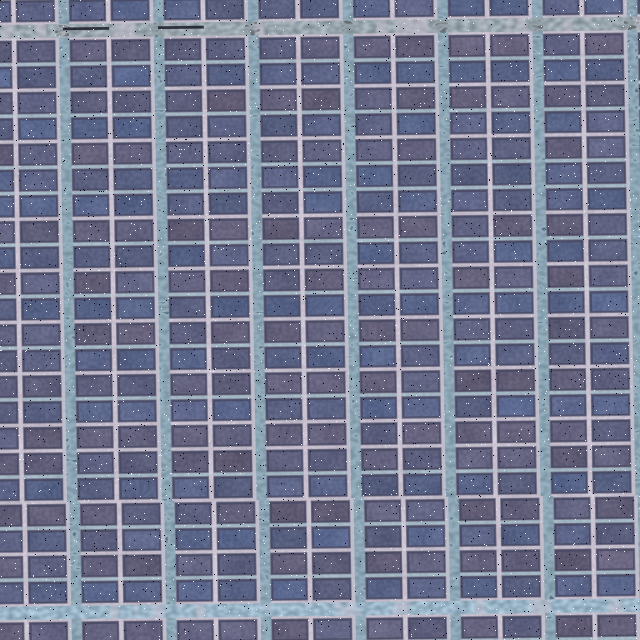
A WebGL 1 fragment shader for this pattern:

```glsl
precision highp float;
// Glass facade: paired panes between wide teal mullions, 22 rows per bay, bays split by bands.
// A sheared grid gives signed distances to each bar; hashes tint the panes, gradient noise
// adds grime, and a fine hashed grid scatters light and dark specks.

uniform vec2 u_resolution;

// Layout, in canvas widths, measured from the top left
const float PITCH = 0.1480;         // mullion spacing
const float MULLION_X = 0.0985;
const float LEAN = 0.0176;          // sideways drift going down
const float TILT = 0.0130;          // rise of the rows to the right
const float SEAM_ROW = 18.0;        // rows from here on are nudged sideways
const float SEAM_SHIFT = 0.0035;
const float BAY = 0.9090;           // band spacing
const float BAND_Y = 0.0495;
const float BAND_HALF = 0.0115;
const float ROWS = 22.0;
const float ROW = (BAY - 2.0 * BAND_HALF) / ROWS;
const float MULLION_LEFT = 0.0120;
const float MULLION_RIGHT = 0.0096;
const float MID_X = 0.0712;         // thin bar between paired panes
const float MID_HALF = 0.0034;
const float RAIL_HALF = 0.0025;
const float SOFTNESS = 0.0011;
const float SPECK_GRID = 512.0;
const float SPECK_SHARE = 0.007;    // share of each kind of speck

const vec3 PANE_BLUE = vec3(0.345, 0.395, 0.540);
const vec3 PANE_MAUVE = vec3(0.395, 0.375, 0.475);
const vec3 PANE_EDGE = vec3(0.275, 0.280, 0.380);
const vec3 FRAME = vec3(0.500, 0.490, 0.570);
const vec3 TEAL = vec3(0.550, 0.650, 0.710);
const vec3 RAIL_TEAL = vec3(0.630, 0.735, 0.780);
const vec3 PALE = vec3(0.790, 0.760, 0.815);
const vec3 BAND_GREY = vec3(0.600, 0.650, 0.680);
const vec3 BAND_BLUE = vec3(0.600, 0.710, 0.780);
const vec3 INK = vec3(0.020, 0.030, 0.080);
const vec3 GLINT = vec3(0.930, 0.950, 0.970);

float hash(vec2 p) {
  vec3 q = fract(p.xyx * vec3(0.1031, 0.1030, 0.0973));
  q += dot(q, q.yzx + 33.33);
  return fract((q.x + q.y) * q.z);
}

float cornerSlope(vec2 cell, vec2 offset) {
  float angle = 6.2832 * hash(cell);
  return dot(vec2(cos(angle), sin(angle)), offset);
}

float gradientNoise(vec2 p) {
  vec2 i = floor(p), f = fract(p);
  vec2 w = f * f * f * (f * (f * 6.0 - 15.0) + 10.0);
  vec2 e = vec2(1.0, 0.0);
  float low = mix(cornerSlope(i, f), cornerSlope(i + e, f - e), w.x);
  float high = mix(cornerSlope(i + e.yx, f - e.yx), cornerSlope(i + 1.0, f - 1.0), w.x);
  return mix(low, high, w.y);
}

// Soft coverage: 1 where the signed distance is negative
float cover(float d) {
  float soft = max(SOFTNESS, 0.75 / u_resolution.y);
  return 1.0 - smoothstep(-soft, soft, d);
}

// 1 for blue rows, 0 for mauve; the alternation slips at two rows
float rowTone(float row) {
  return mod(row + step(5.5, row) + step(15.5, row), 2.0);
}

void main() {
  vec2 uv = gl_FragCoord.xy / u_resolution;
  vec2 p = vec2(uv.x, 1.0 - uv.y);

  // Grid coordinates
  float y = p.y + TILT * p.x - BAND_Y;
  float bay = floor(y / BAY);
  float rowPos = (y - bay * BAY - BAND_HALF) / ROW;
  float row = floor(rowPos);
  float bandD = (fract(y / BAY + 0.5) - 0.5) * BAY;
  float seam = SEAM_SHIFT * step(SEAM_ROW, row + ROWS * bay);
  float u = (p.x - MULLION_X - LEAN * (p.y - BAND_Y) - seam) / PITCH;
  float panel = floor(u);
  float x = fract(u) * PITCH;
  float mullionD = (fract(u + 0.5) - 0.5) * PITCH;
  float side = step(MID_X, x);

  // Panes: tint per row and cell, dark rim, mauve frame
  float tint = hash(vec2(panel * 2.0 + side, row + bay * 31.0) + 60.0);
  float tone = clamp(mix(0.2, 0.8, rowTone(row)) + (tint - 0.5) * 0.6, 0.0, 1.0);
  float mottle = gradientNoise(p * 28.0) * 0.05 + gradientNoise(p * 170.0) * 0.06;
  vec3 color = mix(PANE_MAUVE, PANE_BLUE, tone) * (0.94 + 0.12 * fract(tint * 7.3)) + mottle;
  float leftGap = x - mix(MULLION_RIGHT, MID_X + MID_HALF, side);
  float rightGap = mix(MID_X - MID_HALF, PITCH - MULLION_LEFT, side) - x;
  float topGap = fract(rowPos) * ROW - RAIL_HALF;
  float bottomGap = ROW - 2.0 * RAIL_HALF - topGap;
  float inset = min(min(leftGap, rightGap), min(topGap, bottomGap));
  float shade = min(leftGap, topGap);
  color = mix(color, PANE_EDGE, max(0.75 * cover(inset - 0.0036), 0.8 * cover(shade - 0.0045)));
  color = mix(color, FRAME, 0.8 * cover(inset - 0.0012));

  // Rails and thin bars
  float railD = abs(fract(rowPos + 0.5) - 0.5) * ROW;
  vec3 rail = mix(PALE, RAIL_TEAL, 0.85 * rowTone(floor(rowPos + 0.5)));
  color = mix(color, rail + mottle, 0.92 * cover(railD - RAIL_HALF));
  color = mix(color, PALE + mottle, cover(abs(x - MID_X) - MID_HALF));

  // Wide mullions with a pale left lip and grime
  float grime = gradientNoise(p * vec2(90.0, 130.0) + 9.0);
  vec3 metal = TEAL + 0.14 * grime - 0.28 * smoothstep(0.30, 0.60, grime);
  metal = mix(metal, PALE, 0.85 * cover(mullionD + 0.0065));
  color = mix(color, metal, cover(max(-mullionD - MULLION_LEFT, mullionD - MULLION_RIGHT)));

  // Bands, stained at the crossings, with two dark slots in the upper one
  float upper = 1.0 - step(0.5, floor(y / BAY + 0.5));
  vec3 band = mix(BAND_BLUE, BAND_GREY, upper) + 0.18 * grime;
  band = mix(band, PALE, 0.5 * smoothstep(0.1, 0.4, gradientNoise(p * vec2(45.0, 12.0))));
  float stain = length(vec2(mullionD, bandD)) - 0.009 - 0.008 * grime;
  band *= 1.0 - 0.4 * upper * cover(stain) * smoothstep(-0.1, 0.4, grime);
  color = mix(color, band, cover(abs(bandD) - BAND_HALF + 0.001));
  float slot = max(abs(bandD + 0.003) - 0.0022, abs(x - 0.036) - 0.036);
  float slotted = upper * step(-0.5, panel) * step(panel, 1.5);
  color = mix(color, INK + 0.1, 0.9 * slotted * cover(slot));

  // Specks
  vec2 grid = uv * SPECK_GRID;
  vec2 off = abs(fract(grid) - 0.5);
  float speck = 1.0 - smoothstep(0.36, 0.5, max(off.x, off.y));
  float pick = hash(floor(grid) + 17.0);
  color = mix(color, INK, speck * step(pick, SPECK_SHARE));
  color = mix(color, GLINT, speck * step(1.0 - SPECK_SHARE, pick));

  gl_FragColor = vec4(clamp(color, 0.0, 1.0), 1.0);
}
```
